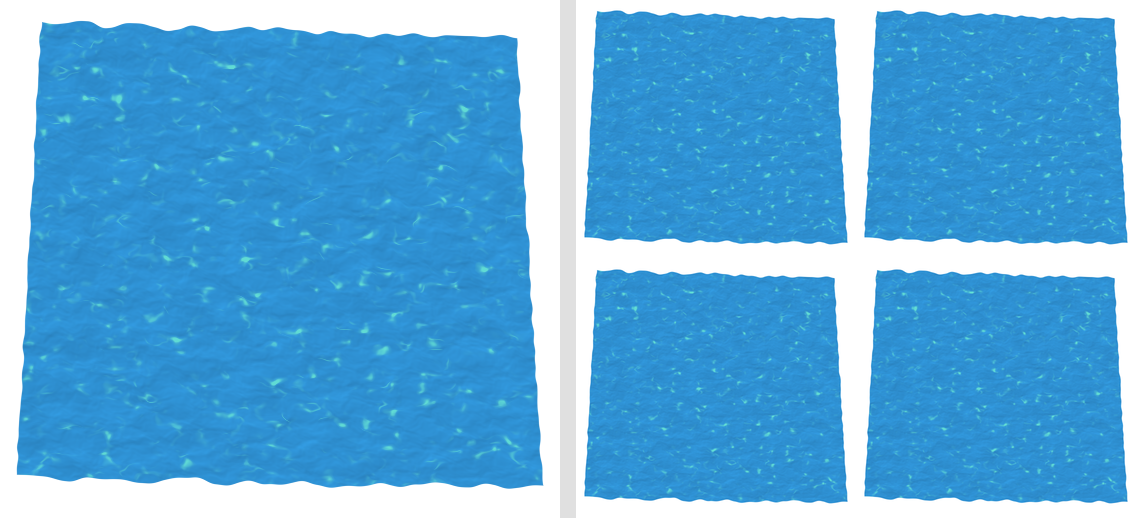
Left, the tile; right, the same tile 2 across and 2 down.
Reproduce this texture procedurally as a Shadertoy shader.

```glsl
// A tilted sheet of rippled blue water with small turquoise glints on white.
#define DEEP vec3(0.155, 0.490, 0.720)
#define BRIGHT vec3(0.205, 0.635, 0.920)
#define GLINT vec3(0.400, 0.890, 0.830)
#define PAPER vec3(1.0)
#define WAVES vec2(13.0, 20.0)
#define GLINTS vec2(38.0, 46.0)
#define WARP 0.014
#define LIGHT_STEP vec2(0.0025, -0.0055)
#define CONTRAST 0.72
#define RAGGED 0.013

// Unit gradient direction for a lattice cell
vec2 gradient(vec2 cell, vec2 period) {
    uvec2 q = uvec2(mod(cell, period));
    uint h = q.x * 1597334677u ^ (q.y + 71u) * 3812015801u;
    h ^= uint(period.x) * 2654435769u;
    h = (h ^ (h >> 15)) * 2246822519u;
    h = (h ^ (h >> 13)) * 3266489917u;
    h ^= h >> 16;
    float angle = float(h & 65535u) / 65536.0 * 6.28319;
    return vec2(cos(angle), sin(angle));
}

// Gradient noise that wraps over the unit square
float noise(vec2 uv, vec2 period) {
    vec2 p = uv * period;
    vec2 i = floor(p), f = p - i;
    vec2 s = f * f * f * (f * (f * 6.0 - 15.0) + 10.0);
    vec2 x = vec2(1.0, 0.0);
    float a = dot(gradient(i, period), f);
    float b = dot(gradient(i + x, period), f - x);
    float c = dot(gradient(i + x.yx, period), f - x.yx);
    float d = dot(gradient(i + 1.0, period), f - 1.0);
    return mix(mix(a, b, s.x), mix(c, d, s.x), s.y);
}

// Bend the surface so that crests curl
vec2 curl(vec2 uv) {
    vec2 bend = vec2(noise(uv, vec2(17.0, 23.0)), noise(uv, vec2(19.0, 25.0)));
    vec2 fine = vec2(noise(uv, vec2(41.0, 53.0)), noise(uv, vec2(43.0, 57.0)));
    return uv + WARP * (bend + 0.45 * fine);
}

float waveHeight(vec2 uv) {
    float height = 0.0, amplitude = 1.0;
    vec2 period = WAVES;
    for (int k = 0; k < 4; k++) {
        height += amplitude * noise(uv, period);
        amplitude *= 0.53;
        period *= 2.0;
    }
    return height;
}

vec3 water(vec2 uv) {
    // Slope light over the ripples
    vec2 p = curl(uv);
    float height = waveHeight(p);
    float slope = waveHeight(curl(uv + LIGHT_STEP)) - height;
    float light = 0.51 + CONTRAST * slope + 0.2 * height;
    vec3 color = mix(DEEP, BRIGHT, clamp(light, 0.0, 1.1));

    // Spots and thin crests, gathered in loose groups
    float group = smoothstep(-0.2, 0.3, noise(uv, vec2(15.0, 17.0)) + 0.3 * slope);
    float spot = noise(p, GLINTS) + 0.25 * noise(p, GLINTS * 2.0);
    float halo = 0.28 * smoothstep(0.08, 0.45, spot);
    float core = 0.75 * smoothstep(0.33, 0.58, spot);
    float ridge = 1.0 - smoothstep(0.0, 0.11, abs(noise(p, vec2(23.0, 37.0))));
    float crest = 0.5 * ridge * smoothstep(0.08, 0.42, noise(p, vec2(29.0, 31.0)));
    return mix(color, GLINT, min(group * (halo + core + crest), 0.9));
}

void mainImage(out vec4 fragColor, in vec2 fragCoord) {
    vec2 canvas = fragCoord / iResolution.xy;

    // Sheet coordinates between four slanted sides
    vec2 uv = canvas;
    vec2 low, high;
    for (int k = 0; k < 4; k++) {
        low = vec2(mix(0.029, 0.074, uv.y), mix(0.079, 0.058, uv.x));
        high = vec2(mix(0.969, 0.922, uv.y), mix(0.956, 0.925, uv.x));
        uv = (canvas - low) / (high - low);
    }

    // Ragged outline, rougher at the top and bottom
    vec2 roughness = RAGGED * vec2(0.35, 1.0);
    vec2 lowWave = vec2(noise(vec2(0.1, uv.y), vec2(25.0, 27.0)),
                        noise(vec2(uv.x, 0.1), vec2(21.0, 25.0)));
    vec2 highWave = vec2(noise(vec2(0.7, uv.y), vec2(25.0, 27.0)),
                         noise(vec2(uv.x, 0.7), vec2(21.0, 25.0)));
    vec2 inside = min(canvas - low - roughness * lowWave,
                      high + roughness * highWave - canvas);
    float pixel = 1.0 / iResolution.y;
    float cover = smoothstep(-0.7 * pixel, 0.7 * pixel, min(inside.x, inside.y));

    fragColor = vec4(mix(PAPER, water(uv), cover), 1.0);
}
```
